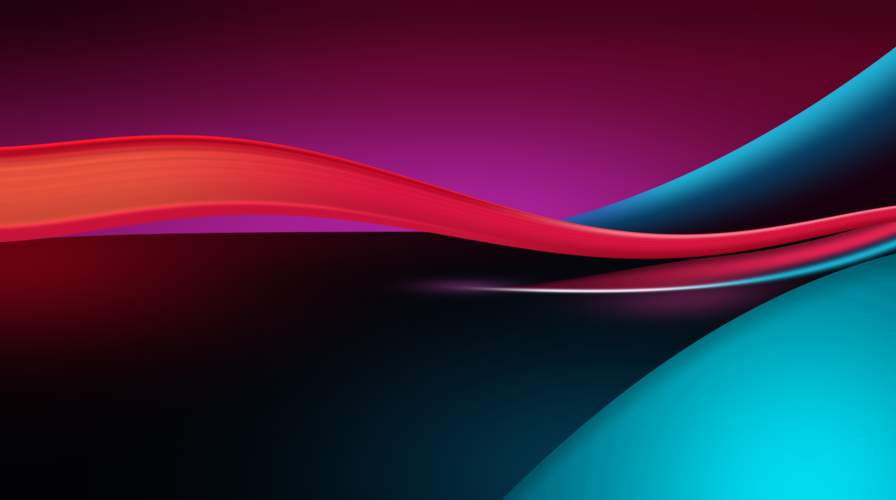
Reproduce this background procedurally as a WebGL 1 fragment shader.

```glsl
precision highp float;
// Glossy silk ribbons sweeping over a wine and violet backdrop, with a
// blue sail on the right and a large cyan dome below. Every edge is a
// height curve over x; colours are gradients of the depth below each edge.

uniform vec2 u_resolution;

const vec3 WINE = vec3(0.34, 0.01, 0.12);
const vec3 WINE_DARK = vec3(0.14, 0.0, 0.05);
const vec3 VIOLET = vec3(0.67, 0.13, 0.61);
const vec3 INK = vec3(0.008, 0.006, 0.016);
const vec3 EMBER = vec3(0.40, 0.0, 0.05);
const vec3 TEAL_DARK = vec3(0.0, 0.20, 0.28);
const vec3 DOME_DEEP = vec3(0.0, 0.27, 0.36);
const vec3 DOME_BRIGHT = vec3(0.0, 0.86, 0.94);
const vec3 SAIL_CYAN = vec3(0.13, 0.68, 0.82);
const vec3 SAIL_BLUE = vec3(0.03, 0.25, 0.40);
const vec3 SAIL_SHADE = vec3(0.09, 0.005, 0.06);
const vec3 ORANGE = vec3(0.90, 0.31, 0.23);
const vec3 CRIMSON = vec3(0.84, 0.08, 0.24);
const vec3 RED_DEEP = vec3(0.60, 0.02, 0.12);
const vec3 PINK = vec3(1.0, 0.55, 0.62);
const vec3 FROST = vec3(0.93, 0.90, 0.96);

const vec2 DOME_GLOW = vec2(0.90, 0.0);
const float DOME_FALLOFF = 4.5;
const float STREAK_STRENGTH = 0.10;

// Edge curves, in fractions of the canvas
float ribbonTop(float x) {
  float t = x - 0.485, t2 = t * t;
  return 0.629 + t * (-0.556 + t2 * (2.954 - 4.84 * t2)) + 0.26 * t2 * t2;
}

float ribbonWidth(float x) {
  return 0.028 + 0.162 * exp(-x * x / 0.27);
}

float bladeBottom(float x) {
  float d = x - 0.66;
  return 0.416 + d * d * (0.45 + 1.1 * d);
}

float sailTop(float x) {
  float d = x - 0.631;
  return 0.563 + d * (0.5 + 1.17 * d);
}

float domeTop(float x) {
  float d = 1.0 - x;
  return 0.493 - d * (0.45 + 1.52 * d);
}

// Soft coverage of the side where the height difference d is positive
float cover(float d) {
  float w = 1.0 / u_resolution.y;
  return smoothstep(-w, w, d);
}

float bell(float d, float width) {
  return exp(-d * d / (width * width));
}

vec3 backdrop(vec2 p) {
  float spread = p.x < 0.52 ? 0.66 : 0.36;
  float glow = bell(p.x - 0.52, spread) * bell(p.y - 0.54, 0.245);
  float corner = smoothstep(0.5, 0.0, p.x) * smoothstep(0.55, 1.0, p.y);
  vec3 c = mix(WINE, WINE_DARK, 0.9 * corner);
  c *= 1.0 - 0.25 * smoothstep(0.85, 1.0, p.y);
  return mix(c, VIOLET, glow);
}

vec3 sail(vec2 p) {
  float depth = (sailTop(p.x) - p.y) / (0.05 + 0.42 * max(p.x - 0.6, 0.0));
  vec3 rim = mix(vec3(0.18, 0.34, 0.65), SAIL_CYAN, smoothstep(0.63, 0.78, p.x));
  vec3 c = mix(rim, SAIL_BLUE, smoothstep(0.0, 0.55, depth));
  return mix(c, SAIL_SHADE, smoothstep(0.35, 1.15, depth));
}

vec3 lowerDark(vec2 p) {
  vec3 c = INK;
  c += EMBER * bell(p.x, 0.27) * bell(p.y - 0.48, 0.17);
  c += vec3(0.09, 0.0, 0.025) * bell(p.x - 0.4, 0.25) * bell(p.y - 0.53, 0.06);
  c += TEAL_DARK * bell(p.x - 0.68, 0.29) * bell(p.y - 0.05, 0.27);
  c += vec3(0.30, 0.06, 0.18) * bell(p.x - 0.77, 0.10) * bell(p.y - bladeBottom(p.x) + 0.02, 0.035);
  c += vec3(0.26, 0.09, 0.23) * bell(p.x - 0.52, 0.055) * bell(p.y - 0.427, 0.014);
  return c;
}

vec3 dome(vec2 p, float aspect) {
  float r = length((p - DOME_GLOW) * vec2(aspect, 1.0));
  vec3 c = mix(DOME_DEEP, DOME_BRIGHT, exp(-DOME_FALLOFF * r * r));
  c *= 1.0 + 0.012 * sin(r * 150.0) * smoothstep(0.2, 0.5, r);
  return c * mix(0.78, 1.0, smoothstep(0.0, 0.06, domeTop(p.x) - p.y));
}

// Thin lower ribbon: w runs from 0 at its top to 1 at its bright edge
vec3 blade(float x, float w) {
  vec3 c = mix(vec3(0.20, 0.02, 0.10), vec3(0.80, 0.12, 0.29), smoothstep(0.5, 0.95, x));
  c *= mix(0.6, 1.1, smoothstep(0.0, 0.4, w));
  float shade = smoothstep(0.45, 0.85, w) * smoothstep(0.68, 0.95, x);
  return mix(c, vec3(0.05, 0.10, 0.19), shade);
}

// Main ribbon: v runs from 0 at its top to 1 at its bottom
vec3 ribbon(float x, float v) {
  vec3 body = mix(ORANGE, CRIMSON, smoothstep(0.12, 0.46, x));
  body *= 1.0 - 0.12 * smoothstep(0.4, 0.85, v);
  vec3 c = mix(RED_DEEP * 1.15, body, smoothstep(0.04, 0.24, v));
  c = mix(c, CRIMSON * 0.93, smoothstep(0.80, 0.88, v));
  c = mix(c, RED_DEEP, smoothstep(0.5, 1.0, v) * smoothstep(0.5, 0.75, x));
  float streak = sin(v * 58.0 + x * 5.0) + 0.6 * sin(v * 113.0 - x * 9.0);
  c *= 1.0 + STREAK_STRENGTH * streak * exp(-4.5 * v);
  c += vec3(0.16, 0.07, 0.06) * bell(v - 0.84, 0.03) * (1.0 - smoothstep(0.3, 0.6, x));
  c += vec3(0.28, 0.08, 0.02) * bell(v, 0.035);
  return mix(c, PINK, 0.85 * bell(v - 0.09, 0.10) * smoothstep(0.5, 0.72, x));
}

void main() {
  vec2 p = gl_FragCoord.xy / u_resolution;
  float x = p.x;
  float top = ribbonTop(x), width = ribbonWidth(x);

  // Backdrop, sail and dark floor
  vec3 c = backdrop(p);
  c = mix(c, sail(p), cover(sailTop(x) - p.y) * smoothstep(0.60, 0.62, x));
  float horizon = min(0.537 - 0.02 * exp(-8.0 * x), top - 0.5 * width);
  c = mix(c, lowerDark(p), cover(horizon - p.y));

  // Dome below the blade
  c = mix(c, dome(p, u_resolution.x / u_resolution.y), cover(domeTop(x) - p.y));

  // Blade with its bright lower edge, white turning to cyan
  float low = bladeBottom(x);
  float thick = 0.001 + 0.058 * smoothstep(0.5, 0.8, x);
  float w = (low + thick - p.y) / thick;
  float bladeMask = cover(p.y - low) * cover(low + thick - p.y);
  c = mix(c, blade(x, w), bladeMask * smoothstep(0.48, 0.62, x));
  vec3 edgeColor = mix(FROST, vec3(0.10, 0.68, 0.80), smoothstep(0.70, 0.88, x));
  float edge = bell(p.y - low - 0.002, 0.0035 + 0.007 * smoothstep(0.75, 1.0, x));
  c = mix(c, edgeColor, edge * smoothstep(0.49, 0.63, x));

  // Main ribbon on top
  float ribbonMask = cover(top - p.y) * cover(p.y - top + width);
  c = mix(c, ribbon(x, (top - p.y) / width), ribbonMask);

  gl_FragColor = vec4(clamp(c, 0.0, 1.0), 1.0);
}
```
